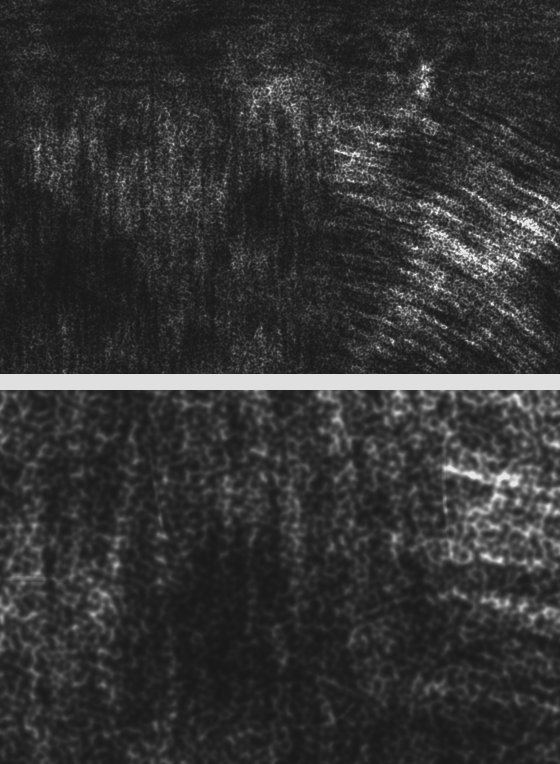
Top, the full canvas; bottom, a detail of the centre.
Reproduce this texture procedurally as a Shadertoy shader.

```glsl
// Worn black board: chalky abrasion over a near-black ground.
// Soft patches, brush streaks and fine grain, all from gradient noise, are summed
// as an exposure, then an exponential turns that sum into grey.

const float GROUND = 0.090;       // darkest grey
const float CHALK = 0.060;        // chalk brightness at zero exposure
const float CONTRAST = 1.02;
const float HIGHLIGHT_ROLLOFF = 0.32;
const float MEAN_WEAR = 0.34;     // average of the patches, removed
const float BLOTCH = 1.25;
const float MOTTLE = 0.75;
const float STREAK = 1.55;
const float FINE_GRAIN = 1.75;
const float COARSE_GRAIN = 1.25;
const float CRUST = 3.2;
const float SCRATCH = 0.7;
const int SCRATCH_COUNT = 12;
const float TAU = 6.28319;
const vec2 SWEEP_CENTRE = vec2(0.75, -0.60); // arcs of the right-hand strokes
const vec2 CRUST_CENTRE = vec2(1.12, 0.80);

// Broad wear: centre x, centre y, radius, strength (negative stays dark)
const int PATCH_COUNT = 11;
const vec4 PATCHES[PATCH_COUNT] = vec4[PATCH_COUNT](
    vec4(0.97, 0.63, 0.11, 1.7),
    vec4(1.27, 0.33, 0.17, 1.5),
    vec4(1.42, 0.48, 0.17, 1.0),
    vec4(0.45, 0.52, 0.19, 1.1),
    vec4(1.12, 0.18, 0.20, 1.0),
    vec4(0.45, 0.16, 0.08, 1.2),
    vec4(0.78, 0.80, 0.15, 1.0),
    vec4(0.18, 0.63, 0.11, 1.0),
    vec4(0.75, 0.57, 0.20, 0.7),
    vec4(0.18, 0.32, 0.22, -0.6),
    vec4(0.66, 0.43, 0.10, -0.9));

float hash(vec2 p) {
    vec3 q = fract(vec3(p.xyx) * 0.1031);
    q += dot(q, q.yzx + 33.33);
    return fract((q.x + q.y) * q.z);
}

mat2 rotation(float a) {
    return mat2(cos(a), sin(a), -sin(a), cos(a));
}

float cornerSlope(vec2 cell, vec2 offset) {
    float a = TAU * hash(cell);
    return dot(vec2(cos(a), sin(a)), offset);
}

float gradientNoise(vec2 p) {
    vec2 i = floor(p), f = p - i;
    vec2 u = f * f * f * (f * (f * 6.0 - 15.0) + 10.0);
    vec2 e = vec2(1.0, 0.0);
    float low = mix(cornerSlope(i, f), cornerSlope(i + e.xy, f - e.xy), u.x);
    float high = mix(cornerSlope(i + e.yx, f - e.yx), cornerSlope(i + e.xx, f - e.xx), u.x);
    return mix(low, high, u.y);
}

float fbm(vec2 p) {
    float sum = 0.0, amplitude = 1.0;
    for (int k = 0; k < 4; k++) {
        sum += amplitude * gradientNoise(p);
        p = rotation(0.65) * p * 2.03 + 17.3;
        amplitude *= 0.5;
    }
    return sum;
}

float softSpot(vec2 p, vec2 centre, float radius) {
    vec2 d = (p - centre) / radius;
    return exp(-dot(d, d));
}

float broadWear(vec2 p) {
    float wear = -MEAN_WEAR;
    for (int k = 0; k < PATCH_COUNT; k++)
        wear += PATCHES[k].w * softSpot(p, PATCHES[k].xy, PATCHES[k].z);
    return wear;
}

// Stretched noise: x runs across the stroke, y along it
float strokes(vec2 p) {
    return 0.75 * gradientNoise(p * vec2(38.0, 5.0)) + 0.65 * gradientNoise(p * vec2(85.0, 11.0) + 9.1);
}

// Upright on the left, sweeping arcs on the right, level along the top
float brushing(vec2 p) {
    vec2 fromCentre = p - SWEEP_CENTRE;
    vec2 arc = vec2(length(fromCentre), atan(fromCentre.x, fromCentre.y));
    float lower = mix(strokes(p), 1.5 * strokes(arc), smoothstep(0.75, 1.0, p.x));
    return mix(lower, 0.8 * strokes(p.yx + 5.0), smoothstep(0.62, 0.85, p.y));
}

// Thin tapering hairlines at hashed places
float scratches(vec2 p) {
    float sum = 0.0;
    for (int k = 0; k < SCRATCH_COUNT; k++) {
        float id = float(k);
        vec2 centre = vec2(1.5 * hash(vec2(id, 3.0)), hash(vec2(id, 7.0)));
        vec2 q = rotation(TAU * hash(vec2(id, 11.0))) * (p - centre);
        float halfLength = mix(0.03, 0.10, hash(vec2(id, 19.0)));
        q.y += 1.2 * q.x * q.x;
        sum += smoothstep(0.003, 0.0005, abs(q.y)) * smoothstep(halfLength, 0.0, abs(q.x));
    }
    return sum;
}

void mainImage(out vec4 fragColor, in vec2 fragCoord) {
    vec2 p = fragCoord / iResolution.y;
    vec2 warp = vec2(fbm(p * 5.0 + 2.7), fbm(p * 5.0 + 31.4));
    vec2 warped = p + 0.12 * warp;

    // Large and middle forms
    float exposure = broadWear(warped);
    exposure += BLOTCH * fbm(p * 4.0 + 11.8) + MOTTLE * fbm(p * 19.0 + 4.6);
    exposure += STREAK * brushing(p + 0.012 * warp);
    float crustMask = softSpot(warped, CRUST_CENTRE, 0.13);
    exposure += crustMask * (1.0 + CRUST * fbm(p * 17.0 + 51.2));

    // Grain and hairlines
    exposure += FINE_GRAIN * gradientNoise(rotation(0.4) * p * 147.0);
    exposure += COARSE_GRAIN * gradientNoise(rotation(1.1) * p * 73.0 + 8.3);
    exposure += SCRATCH * scratches(p);

    // Exponential tone with a soft shoulder
    float chalk = CHALK * exp(CONTRAST * exposure);
    float grey = GROUND + chalk / (1.0 + HIGHLIGHT_ROLLOFF * chalk);
    fragColor = vec4(vec3(min(grey, 0.9)), 1.0);
}
```
